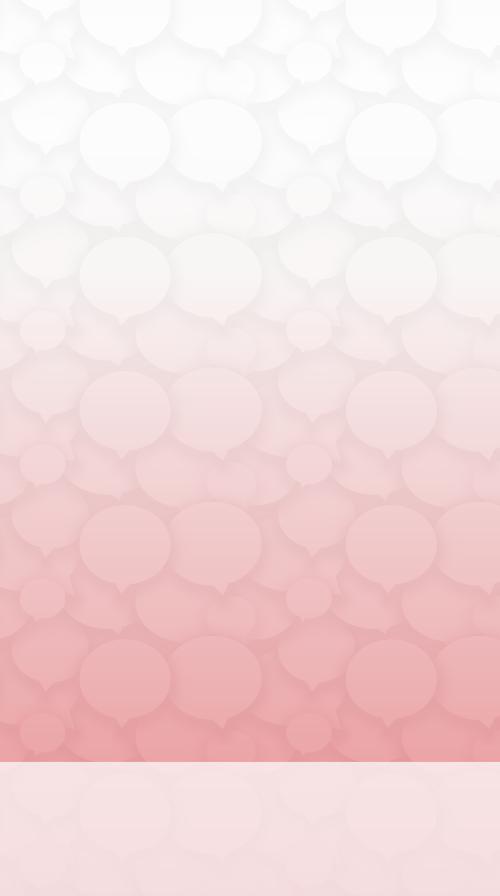
A Shadertoy shader for this background:

```glsl
// Overlapping paper speech bubbles, tiled over a white to rose gradient.
// Each bubble is an ellipse joined to a tapered tail; layers are painted
// back to front, each one clearing the shade inside and casting a soft shadow.

const vec2 CANVAS = vec2(428.0, 768.0);  // design units, y pointing down
const vec2 TILE = vec2(228.0, 115.0);
const float TILE_TOP = 203.0;
const float BAND_TOP = 653.0;

const vec3 WHITE = vec3(0.992);
const vec3 PEARL = vec3(0.976, 0.964, 0.962);
const vec3 ROSE = vec3(0.922, 0.645, 0.655);
const vec3 BLUSH_TOP = vec3(0.972, 0.895, 0.898);
const vec3 BLUSH_LOW = vec3(0.962, 0.868, 0.872);

float ellipseDistance(vec2 p, vec2 radius) {
    float k = length(p / radius);
    return k * (k - 1.0) / max(length(p / (radius * radius)), 0.0001);
}

// A cone narrowing to a point at the tip
float tailDistance(vec2 p, vec2 tip, float width) {
    vec2 base = tip * 0.6;
    vec2 axis = tip - base;
    float h = clamp(dot(p - base, axis) / dot(axis, axis), 0.0, 1.0);
    return length(p - base - axis * h) - width * (1.0 - h);
}

float bubbleDistance(vec2 p, vec2 radius, vec2 tip) {
    return min(ellipseDistance(p, radius), tailDistance(p, tip, radius.x * 0.31));
}

// Paints one bubble, given relative to its centre, over the shade below
float paint(float shade, vec2 p, vec2 radius, vec2 tip, float strength, float pixel) {
    float shadowEdge = max(bubbleDistance(p - vec2(0.0, 3.0), radius, tip), 0.0);
    float shadow = strength * exp(-shadowEdge * shadowEdge / 75.0);
    float edge = bubbleDistance(p, radius, tip);
    float inside = smoothstep(0.5 * pixel, -0.5 * pixel, edge);
    float face = 0.14 * smoothstep(radius.y, -radius.y, p.y);
    return mix(shade + (1.0 - shade) * shadow, face, inside);
}

// Offset to the nearest copy of a centre
vec2 wrapTile(vec2 p, vec2 centre) {
    return mod(p - centre + 0.5 * TILE, TILE) - 0.5 * TILE;
}

// Same, repeating across only, with the row chosen by the caller
vec2 wrapRow(vec2 p, vec2 centre, float row) {
    float y = mod(p.y - TILE_TOP, TILE.y) + TILE_TOP - centre.y - row * TILE.y;
    return vec2(wrapTile(p, centre).x, y);
}

float bubbleShade(vec2 p, float pixel) {
    float s = 0.3;
    // Rear bubbles: upper rows lie over lower rows
    for (int i = 1; i >= -1; i--) {
        float row = float(i);
        s = paint(s, wrapRow(p, vec2(-8, 285), row), vec2(36, 33), vec2(-10, 38), 0.8, pixel);
        s = paint(s, wrapRow(p, vec2(92, 274), row), vec2(43, 35), vec2(10, 40), 0.8, pixel);
        s = paint(s, wrapRow(p, vec2(22, 244), row), vec2(46, 33), vec2(42, 36), 0.8, pixel);
        s = paint(s, wrapRow(p, vec2(43, 211), row), vec2(33, 29), vec2(-4, 37), 0.8, pixel);
    }
    // Middle bubbles
    s = paint(s, wrapTile(p, vec2(157, 286)), vec2(41, 34), vec2(1, 41), 0.8, pixel);
    s = paint(s, wrapTile(p, vec2(198, 299)), vec2(21, 18), vec2(12, 24), 0.4, pixel);
    s = paint(s, wrapTile(p, vec2(36.5, 283)), vec2(19.5, 17), vec2(-6, 20), 0.6, pixel);
    // Front pair
    s = paint(s, wrapTile(p, vec2(182, 236)), vec2(42, 36), vec2(9, 44), 0.8, pixel);
    return paint(s, wrapTile(p, vec2(107, 237)), vec2(39, 34), vec2(-3, 42), 0.8, pixel);
}

vec3 backdrop(float y) {
    vec3 upper = mix(WHITE, PEARL, smoothstep(100.0, 235.0, y));
    return mix(upper, ROSE, clamp((y - 235.0) / (BAND_TOP - 235.0), 0.0, 1.0));
}

void mainImage(out vec4 fragColor, in vec2 fragCoord) {
    vec2 uv = fragCoord / iResolution.xy;
    vec2 p = vec2(uv.x, 1.0 - uv.y) * CANVAS;
    float pixel = CANVAS.y / iResolution.y;
    float shade = bubbleShade(p, pixel);

    // Shadows grow warmer and deeper down the gradient
    float depth = smoothstep(220.0, 600.0, p.y);
    vec3 shadowTint = mix(vec3(0.034), vec3(0.03, 0.068, 0.062), depth);
    vec3 color = backdrop(p.y) * (1.0 - shade * shadowTint);

    // Pale band along the foot, with the bubbles faintly showing
    float low = clamp((p.y - BAND_TOP) / (CANVAS.y - BAND_TOP), 0.0, 1.0);
    vec3 blush = mix(BLUSH_TOP, BLUSH_LOW, low) * (1.0 - 0.012 * shade);
    float band = smoothstep(-0.5 * pixel, 0.5 * pixel, p.y - BAND_TOP);
    fragColor = vec4(mix(color, blush, band), 1.0);
}
```
